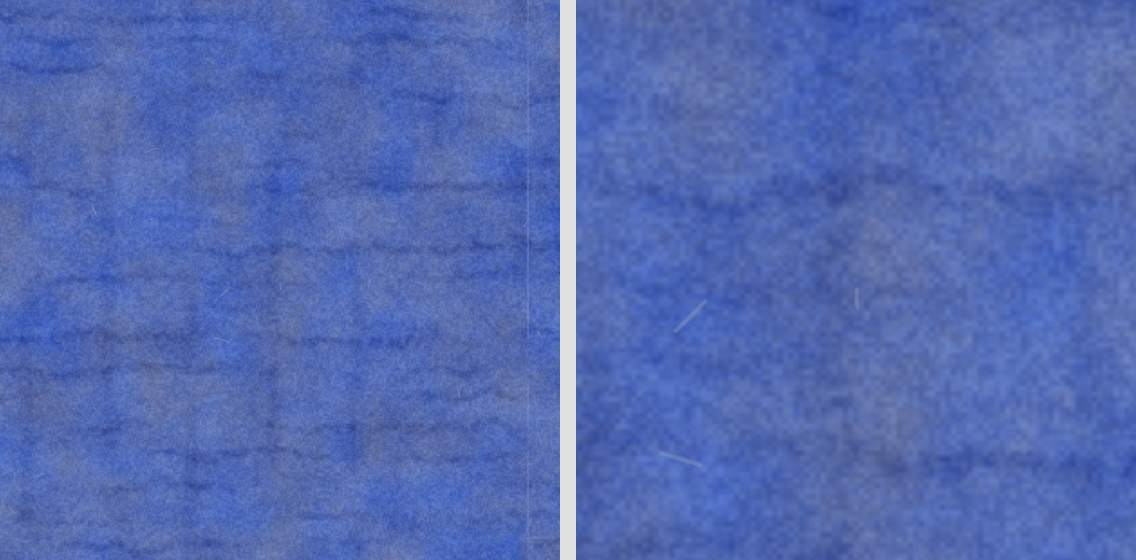
Left, the full canvas; right, a detail of the centre.
This texture is drawn by a WebGL 1 fragment shader. Its source:

```glsl
precision highp float;
// Blue laid paper: mottled pulp, broken dark laid lines, faint chain lines and stray fibres.

uniform vec2 u_resolution;

const vec3 PAPER_BLUE = vec3(0.322, 0.411, 0.690);
const vec3 SHADE_AXIS = vec3(0.056, 0.060, 0.052);
const vec3 GREY_AXIS = vec3(0.042, 0.020, -0.032);
const vec3 FIBRE_COLOR = vec3(0.56, 0.62, 0.76);

float hash(vec2 p) {
  vec3 q = fract(vec3(p.xyx) * 0.1031);
  q += dot(q, q.yzx + 33.33);
  return fract((q.x + q.y) * q.z);
}

float valueNoise(vec2 p) {
  vec2 cell = floor(p);
  vec2 f = fract(p);
  f = f * f * (3.0 - 2.0 * f);
  float low = mix(hash(cell), hash(cell + vec2(1.0, 0.0)), f.x);
  float high = mix(hash(cell + vec2(0.0, 1.0)), hash(cell + 1.0), f.x);
  return mix(low, high, f.y);
}

// Layered noise centred on zero.
float clouds(vec2 p) {
  float sum = 0.0;
  float weight = 0.5;
  for (int i = 0; i < 4; i++) {
    sum += weight * (valueNoise(p) - 0.5);
    p = p * 2.03 + 17.3;
    weight *= 0.56;
  }
  return sum;
}

// Slightly wavy horizontal lines, broken into ragged dashes.
float laidLines(vec2 uv, float count) {
  float wave = 0.10 * sin(uv.x * 9.0 + uv.y * 5.0) + 0.06 * sin(uv.x * 31.0 + uv.y * 14.0);
  float y = uv.y * count + wave + 0.35 * (valueNoise(uv * vec2(24.0, 12.0)) - 0.5);
  float row = floor(y);
  float offset = fract(y) - 0.5 - 0.24 * (hash(vec2(row, 4.0)) - 0.5);
  offset += 0.20 * (valueNoise(uv * vec2(60.0, 40.0) + 50.0) - 0.5);
  float core = 1.0 - smoothstep(0.03, 0.25, abs(offset));
  float dash = smoothstep(0.38, 0.72, valueNoise(vec2(uv.x * 6.0 + row * 3.7, row * 7.0)));
  float ragged = smoothstep(0.15, 0.75, valueNoise(uv * vec2(75.0, 130.0)));
  return core * dash * (0.35 + 0.65 * ragged);
}

// Soft, blotchy vertical bands.
float chainLines(vec2 uv, float spacing, float start) {
  float x = (uv.x - start) / spacing + 0.06 * (valueNoise(uv * 20.0) - 0.5);
  float band = 1.0 - smoothstep(0.02, 0.15, abs(fract(x + 0.5) - 0.5));
  float patches = smoothstep(0.3, 0.75, valueNoise(vec2(floor(x + 0.5) * 5.0, uv.y * 9.0)));
  return band * patches * (0.4 + 0.6 * valueNoise(uv * 70.0));
}

// Rare short curved hairs, at most one per cell.
float fibres(vec2 uv, float cells, float rarity) {
  vec2 p = uv * cells;
  vec2 id = floor(p);
  vec2 centre = 0.3 + 0.4 * vec2(hash(id + 11.0), hash(id + 23.0));
  float angle = 6.2832 * hash(id + 37.0);
  float c = cos(angle);
  float s = sin(angle);
  vec2 q = mat2(c, -s, s, c) * (fract(p) - centre);
  q.y += 3.0 * (hash(id + 41.0) - 0.5) * q.x * q.x;
  float halfLength = mix(0.03, 0.13, hash(id + 53.0));
  float dist = length(vec2(max(abs(q.x) - halfLength, 0.0), q.y));
  return (1.0 - smoothstep(0.004, 0.018, dist)) * step(rarity, hash(id + 67.0));
}

void main() {
  vec2 uv = gl_FragCoord.xy / u_resolution;

  // Pulp density and fine grain
  float shade = 0.14 + 2.2 * clouds(uv * 13.0) + 0.8 * clouds(uv * vec2(8.0, 34.0) + 90.0);
  shade += 1.0 * (valueNoise(uv * 150.0 + 7.0) - 0.5);
  shade += 1.3 * (valueNoise(uv * 310.0 + 31.0) - 0.5);

  // Mould pattern
  shade -= 1.15 * laidLines(uv, 19.0);
  shade -= 0.75 * chainLines(uv, 0.147, 0.048);

  // Drift between pure blue and greyed blue
  float grey = 4.2 * clouds(uv * 10.0 + 140.0) + 0.8 * (valueNoise(uv * 190.0 + 60.0) - 0.5);
  vec3 color = PAPER_BLUE + SHADE_AXIS * shade + GREY_AXIS * grey;

  // Pale crease and stray fibres
  float crease = 1.0 - smoothstep(0.0005, 0.0025, abs(uv.x - 0.943));
  crease *= 0.35 * smoothstep(0.25, 0.8, valueNoise(vec2(3.0, uv.y * 14.0)));
  color = mix(color, FIBRE_COLOR, max(crease, 0.42 * fibres(uv, 9.0, 0.84)));

  gl_FragColor = vec4(clamp(color, 0.0, 1.0), 1.0);
}
```
